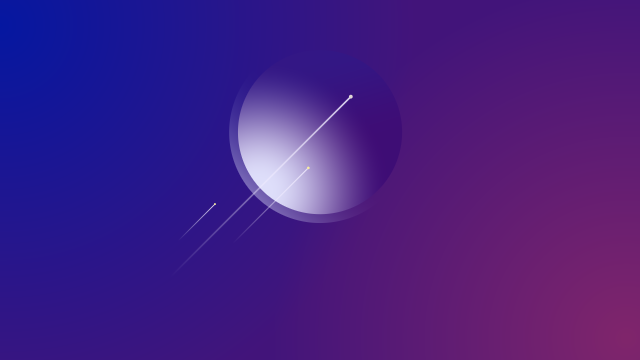
This background is drawn by a Shadertoy shader. Its source:

```glsl
// A pale-lit violet planet with three rising streaks on a blue to magenta gradient.
#define PLANET_CENTER vec2(0.889, 0.633)
#define PLANET_RADIUS 0.228
#define RING_RADIUS 0.2525
#define LIGHT_CENTER vec2(0.72, 0.47)
#define LIGHT_REACH 0.36
#define BLUE_REACH 1.15
#define PINK_REACH 0.98
#define STREAK_DIR vec2(0.7071, 0.7071)

const vec3 BLUE = vec3(0.02, 0.09, 0.63);
const vec3 PURPLE = vec3(0.26, 0.08, 0.48);
const vec3 PINK = vec3(0.50, 0.145, 0.42);
const vec3 PALE = vec3(0.87, 0.87, 0.98);

// Coverage of a shape from its signed distance, softened over one pixel.
float cover(float dist) {
    float pixel = 1.0 / iResolution.y;
    return clamp(0.5 - dist / pixel, 0.0, 1.0);
}

// Two corner glows over a purple base.
vec3 background(vec2 p) {
    float blue = max(1.0 - distance(p, vec2(0.0, 0.93)) / BLUE_REACH, 0.0);
    float pink = max(1.0 - distance(p, vec2(1.74, 0.06)) / PINK_REACH, 0.0);
    return mix(mix(PURPLE, BLUE, blue), PINK, pink);
}

// Planet surface: dark violet side fading into a pale lower-left light.
vec3 planetColor(vec2 p) {
    vec2 q = (p - PLANET_CENTER) / PLANET_RADIUS;
    float topness = smoothstep(-0.3, 0.9, q.y - 0.3 * q.x);
    vec3 shade = mix(vec3(0.245, 0.05, 0.46), vec3(0.20, 0.09, 0.52), topness);
    float light = smoothstep(LIGHT_REACH, 0.03, distance(p, LIGHT_CENTER));
    return mix(shade, PALE, light);
}

// Streak: xy = head, z = length, w = head radius.
vec3 addStreak(vec3 color, vec2 p, vec4 streak) {
    vec2 q = p - streak.xy;
    float behind = -dot(q, STREAK_DIR);
    float side = abs(q.x * STREAK_DIR.y - q.y * STREAK_DIR.x);
    float fade = clamp(1.0 - behind / streak.z, 0.0, 1.0);
    float tail = cover(side - 0.42 * streak.w) * step(0.0, behind) * fade;
    color = mix(color, vec3(0.95, 0.93, 1.0), 0.9 * tail);
    vec3 headColor = mix(vec3(0.97, 0.92, 0.62), vec3(0.88, 0.84, 0.84),
                         smoothstep(0.0035, 0.005, streak.w));
    return mix(color, headColor, cover(length(q) - streak.w));
}

void mainImage(out vec4 fragColor, in vec2 fragCoord) {
    vec2 p = fragCoord / iResolution.y;
    vec3 color = background(p);

    // Faint ring, brightest toward the light
    vec2 fromPlanet = p - PLANET_CENTER;
    float dist = length(fromPlanet);
    float facing = max(-dot(fromPlanet, STREAK_DIR) / RING_RADIUS, 0.0);
    color = mix(color, PALE, 0.43 * facing * facing * cover(dist - RING_RADIUS));

    // Planet disc
    color = mix(color, planetColor(p), cover(dist - PLANET_RADIUS));

    // Streaks
    vec4 streaks[3] = vec4[3](
        vec4(0.9745, 0.7315, 0.708, 0.0052),
        vec4(0.8565, 0.5336, 0.297, 0.0036),
        vec4(0.5970, 0.4330, 0.144, 0.0027));
    for (int i = 0; i < 3; i++) color = addStreak(color, p, streaks[i]);

    fragColor = vec4(color, 1.0);
}
```
